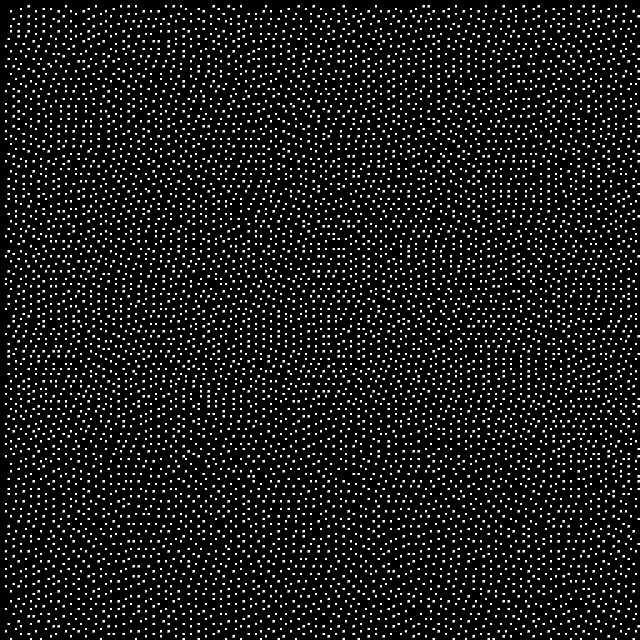
Write a WebGL 2 fragment shader that draws this pattern.

```glsl
#version 300 es
precision highp float;

uniform vec2 u_resolution;
out vec4 outColor;

// Integer hash: two values in 0..1 per lattice point
vec2 hash2(vec2 p) {
    uvec2 v = uvec2(ivec2(p)) * 1664525u + 1013904223u;
    v.x += v.y * 1664525u;
    v.y += v.x * 1664525u;
    v ^= v >> 16u;
    v.x += v.y * 1664525u;
    v.y += v.x * 1664525u;
    v ^= v >> 16u;
    return vec2(v >> 8u) / 16777216.0;
}

// Maps grid cells to a space where grains have unit density
vec2 grainSpace(vec2 cell) {
    // Rows crowd above a curved horizon and thin out upward
    vec2 uv = cell / 256.0;
    float horizon = 0.36 - 0.4 * (uv.x - 0.45) * (uv.x - 0.45);
    float m = uv.y - horizon;
    float rise = max(m, 0.0);
    float rows = 0.34 * uv.y + 0.04 * sqrt(m * m + 0.0005) - 0.05 * rise * rise;
    vec2 q = vec2(uv.x / 3.0, rows) * 256.0;

    // Crossing shear waves turn the rows but keep the density
    for (int i = 0; i < 6; i++) {
        float angle = 2.4 * float(i) + 0.5;
        vec2 dir = vec2(cos(angle), sin(angle));
        vec2 random = hash2(vec2(i, 57));
        float k = 0.3 + 0.5 * random.x;
        q += vec2(-dir.y, dir.x) * 0.16 / k * sin(dot(q, dir) * k + 6.2832 * random.y);
    }
    return q;
}

// Nearest point of a slanted, slightly jittered hexagonal lattice
vec2 nearestGrain(vec2 q) {
    float c = cos(0.35);
    float s = sin(0.35);
    mat2 hexBasis = mat2(c, s, -s, c) * mat2(1.0746, 0.0, 0.5373, 0.9306);
    vec2 base = floor(inverse(hexBasis) * q);
    vec2 nearest = q + 9.0;
    for (int j = -1; j <= 1; j++) {
        for (int i = -1; i <= 1; i++) {
            vec2 id = base + vec2(i, j);
            vec2 grain = hexBasis * (id + 0.5) + 0.28 * (hash2(id + 700.0) - 0.5);
            if (distance(grain, q) < distance(nearest, q)) nearest = grain;
        }
    }
    return nearest;
}

// Newton steps from a starting cell back to where a grain lies on the grid
vec2 locateGrain(vec2 grain, vec2 cell) {
    for (int i = 0; i < 3; i++) {
        vec2 q = grainSpace(cell);
        vec2 alongX = (grainSpace(cell + vec2(0.2, 0.0)) - q) / 0.2;
        vec2 alongY = (grainSpace(cell + vec2(0.0, 0.2)) - q) / 0.2;
        cell += inverse(mat2(alongX, alongY)) * (grain - q);
    }
    return cell;
}

// A cell is lit when its nearest grain falls inside it
bool isLit(vec2 cell) {
    if (cell.x < 2.0 || cell.y > 253.0) return false;
    vec2 center = cell + 0.5;
    vec2 grain = nearestGrain(grainSpace(center));
    return floor(locateGrain(grain, center)) == cell;
}

void main() {
    vec2 grid = gl_FragCoord.xy / u_resolution.y * 256.0;
    float pixel = 256.0 / u_resolution.y;

    // Square dot with an edge one pixel wide
    vec2 offset = abs(fract(grid) - 0.5);
    float inside = 0.5 - max(offset.x, offset.y);
    float coverage = clamp(inside / pixel + 0.5, 0.0, 1.0);

    float brightness = isLit(floor(grid)) ? coverage : 0.0;
    outColor = vec4(vec3(brightness), 1.0);
}
```
